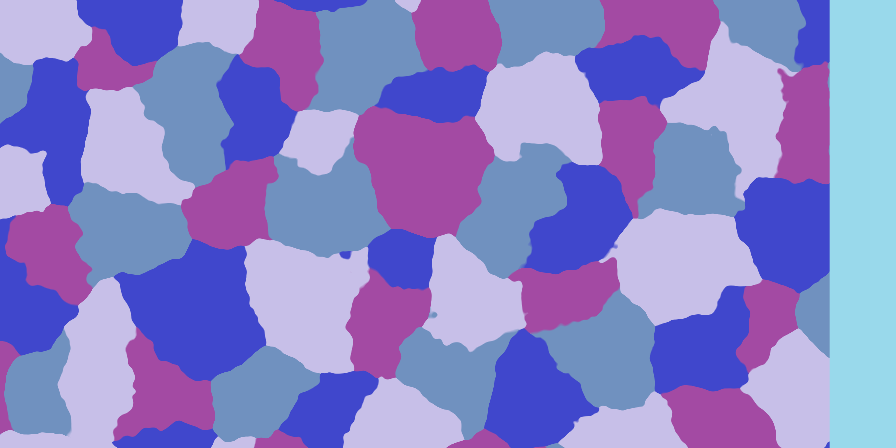
Reproduce this pattern procedurally as a Shadertoy shader.

```glsl
const vec3 STRIP_CYAN = vec3(0.60, 0.85, 0.92);
const vec3 REGION_COLORS[4] = vec3[4](
    vec3(0.44, 0.57, 0.75),   // slate
    vec3(0.25, 0.28, 0.80),   // blue
    vec3(0.78, 0.75, 0.91),   // lavender
    vec3(0.64, 0.29, 0.64));  // purple

const float CELLS_PER_HEIGHT = 5.1;
const float STRIP_START = 0.926;   // fraction of the canvas width
const float GRID_TILT = 0.33;
const float JITTER = 0.82;
const float SIZE_SPREAD = 0.26;

vec3 hash32(vec2 p) {
    vec3 q = fract(p.xyx * vec3(0.1031, 0.1030, 0.0973));
    q += dot(q, q.yxz + 33.33);
    return fract((q.xxy + q.yzz) * q.zyx);
}

// Smooth two-channel value noise in -0.5..0.5
vec2 noise2(vec2 p) {
    vec2 i = floor(p), f = fract(p);
    f = f * f * (3.0 - 2.0 * f);
    vec2 low = mix(hash32(i).xy, hash32(i + vec2(1, 0)).xy, f.x);
    vec2 high = mix(hash32(i + vec2(0, 1)).xy, hash32(i + vec2(1, 1)).xy, f.x);
    return mix(low, high, f.y) - 0.5;
}

// Broad bends plus fine ragged detail for the borders
vec2 borderWarp(vec2 p) {
    vec2 sum = vec2(0.0);
    float amplitude = 0.42, frequency = 1.5;
    for (int octave = 0; octave < 4; octave++) {
        sum += amplitude * noise2(p * frequency + 17.3 * float(octave + 3));
        amplitude *= 0.45;
        frequency *= 2.1;
    }
    return sum;
}

// Cells that touch, diagonals included, get different colours
vec3 regionColor(vec2 id) {
    return REGION_COLORS[int(mod(id.x + 2.0 * id.y, 4.0))];
}

// Weighted Voronoi regions, blended across the border over one pixel
vec3 regionMap(vec2 p, float pixel) {
    vec2 base = floor(p), nearestId = base, secondId = base;
    float nearest = 1e3, second = 1e3;
    for (int y = -2; y <= 2; y++)
    for (int x = -2; x <= 2; x++) {
        vec2 id = base + vec2(x, y);
        vec3 rnd = hash32(id + 50.0);
        vec2 site = id + 0.5 + JITTER * (rnd.xy - 0.5);
        float d = length(p - site) - SIZE_SPREAD * rnd.z;
        if (d < nearest) {
            second = nearest;
            secondId = nearestId;
            nearest = d;
            nearestId = id;
        } else if (d < second) {
            second = d;
            secondId = id;
        }
    }
    float blend = clamp(0.5 - 0.5 * (second - nearest) / pixel, 0.0, 0.5);
    return mix(regionColor(nearestId), regionColor(secondId), blend);
}

void mainImage(out vec4 fragColor, in vec2 fragCoord) {
    vec2 uv = fragCoord / iResolution.y;
    float pixel = 1.0 / iResolution.y;

    // Tilted grid hides the rows of cells
    float c = cos(GRID_TILT), s = sin(GRID_TILT);
    vec2 p = mat2(c, s, -s, c) * uv * CELLS_PER_HEIGHT + 20.0;
    vec3 color = regionMap(p + borderWarp(p), 0.7 * pixel * CELLS_PER_HEIGHT);

    // Plain strip along the right side
    float stripDistance = uv.x - STRIP_START * iResolution.x / iResolution.y;
    float strip = clamp(0.5 + stripDistance / pixel, 0.0, 1.0);
    fragColor = vec4(mix(color, STRIP_CYAN, strip), 1.0);
}
```
